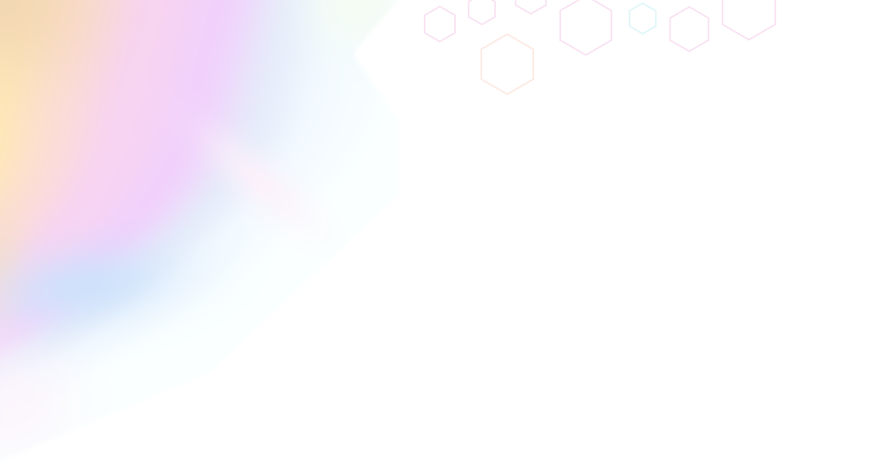
This background is drawn by a WebGL 2 fragment shader. Its source:

```glsl
#version 300 es
precision highp float;
// Pale pastel aurora in the upper left corner with faint hexagon outlines along the top.
uniform vec2 u_resolution;
out vec4 fragColor;

// Soft elliptical spot, turned by an angle; 1 at its centre
float glow(vec2 p, vec2 center, vec2 radius, float angle) {
    vec2 q = p - center;
    float c = cos(angle), s = sin(angle);
    q = vec2(c * q.x + s * q.y, c * q.y - s * q.x) / radius;
    return exp(-dot(q, q));
}

// Signed distance to a hexagon with a corner pointing up
float hexagon(vec2 q, float radius) {
    q = abs(q);
    return max(q.x, 0.5 * q.x + 0.866 * q.y) - 0.866 * radius;
}

// Yellow to pink to violet to icy blue
vec3 pastelRamp(float s) {
    vec3 c = mix(vec3(1.0, 0.91, 0.72), vec3(0.99, 0.87, 0.83), smoothstep(-0.02, 0.13, s));
    c = mix(c, vec3(0.97, 0.83, 0.95), smoothstep(0.09, 0.27, s));
    c = mix(c, vec3(0.945, 0.82, 0.985), smoothstep(0.27, 0.42, s));
    c = mix(c, vec3(0.90, 0.925, 0.98), smoothstep(0.41, 0.58, s));
    c = mix(c, vec3(0.955, 0.98, 1.0), smoothstep(0.54, 0.70, s));
    return mix(c, vec3(0.98, 1.0, 1.0), smoothstep(0.68, 0.86, s));
}

vec3 aurora(vec2 p) {
    // Colour bands lean at the top and curve towards the left edge below
    float drop = max(p.y - 0.25, 0.0);
    float lean = 0.25 * min(p.y - 0.25, 0.0);
    vec3 c = pastelRamp(p.x * (1.0 + 0.5 * drop) + lean + 1.78 * drop * drop);

    // Local tints
    c = mix(c, vec3(0.94, 0.83, 0.70), 0.8 * glow(p, vec2(0.0), vec2(0.20, 0.16), 0.0));
    c = mix(c, vec3(0.96, 0.87, 0.80), 0.7 * glow(p, vec2(0.0, 0.56), vec2(0.05, 0.12), 0.0));
    c = mix(c, vec3(0.80, 0.89, 0.985), 0.9 * glow(p, vec2(0.18, 0.62), vec2(0.19, 0.08), -0.15));
    c = mix(c, vec3(0.99, 0.96, 0.99), 0.9 * glow(p, vec2(0.02, 0.87), vec2(0.13, 0.12), 0.0));
    c = mix(c, vec3(0.96, 0.99, 0.95), 0.9 * glow(p, vec2(0.77, 0.0), vec2(0.11, 0.10), 0.0));

    // Pink beam running down to the right
    c = mix(c, vec3(1.0, 0.94, 0.98), 0.75 * glow(p, vec2(0.56, 0.39), vec2(0.14, 0.045), 0.71));
    return c;
}

// Cut-off outline of the aurora made of slanted sides
float auroraMask(vec2 p) {
    float d = max(p.x - 0.866, (p.x + 1.066 * p.y - 1.316) / 1.46);
    d = max(d, (0.428 * p.x + p.y - 1.002) / 1.09);
    float notch = max(p.x + 0.84 * p.y - 0.866, p.x - 0.67 * p.y - 0.69);
    float topCorner = min((p.x + 0.84 * p.y - 0.866) / 1.31, (p.x - 0.67 * p.y - 0.69) / 1.2);
    d = notch > 0.0 ? max(d, topCorner) : d;
    return 1.0 - smoothstep(-0.012, 0.006, d);
}

void main() {
    // Height is one unit, y runs downwards from the top edge
    vec2 p = vec2(gl_FragCoord.x, u_resolution.y - gl_FragCoord.y) / u_resolution.y;
    float pixel = 1.0 / u_resolution.y;
    vec3 color = mix(vec3(1.0), aurora(p), auroraMask(p));

    // Hexagons: centre and radius
    vec3 cells[8] = vec3[8](
        vec3(0.952, 0.052, 0.038), vec3(1.043, 0.020, 0.033),
        vec3(1.149, -0.008, 0.038), vec3(1.098, 0.139, 0.065),
        vec3(1.268, 0.055, 0.064), vec3(1.391, 0.040, 0.033),
        vec3(1.492, 0.063, 0.048), vec3(1.621, 0.020, 0.066));
    for (int i = 0; i < 8; i++) {
        float d = abs(hexagon(p - cells[i].xy, cells[i].z));
        float line = 1.0 - smoothstep(0.0, 0.0012 + pixel, d);
        vec3 tint = vec3(0.97, 0.86, 0.94);
        if (i == 3) tint = vec3(0.99, 0.90, 0.86);
        if (i == 5) tint = vec3(0.85, 0.96, 0.97);
        color = mix(color, tint, 0.85 * line);
    }
    fragColor = vec4(color, 1.0);
}
```
